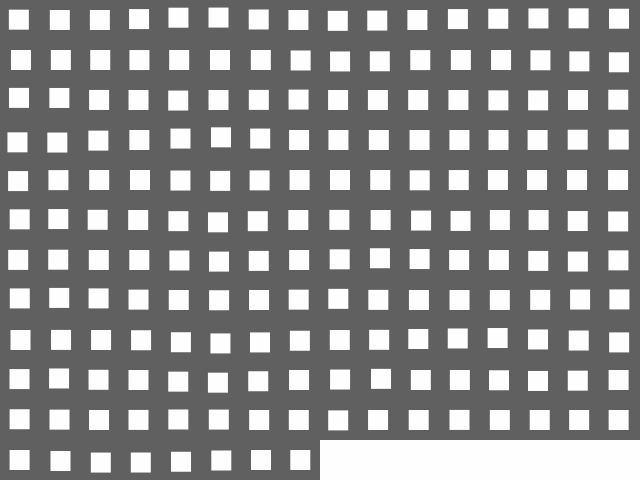
This pattern is drawn by a WebGL 1 fragment shader. Its source:

```glsl
precision highp float;
// White squares on a grey sheet, drifting slightly off their grid, with a blank strip ending the last row.

uniform vec2 u_resolution;

const vec2  GRID        = vec2(16.0, 12.0);     // repeats across and down
const float HALF_SIDE   = 0.25;                 // half a square's side, in cells
const vec2  BLANK_START = vec2(8.0, 1.0);       // upper left corner of the blank strip, in cells
const vec3  GREY        = vec3(0.378);
const vec3  WHITE       = vec3(0.996);

const vec2  DRIFT_SCALE  = vec2(0.23, 0.71);    // slow along a row, fast between rows
const vec2  DRIFT_AMOUNT = vec2(0.10, 0.19);    // in cells
const vec2  DRIFT_BIAS   = vec2(-0.022, 0.0);   // squares lean a little to the left
const float DEAD_ZONE    = 0.13;                // vertical noise below this leaves a square level

vec2 hashGradient(vec2 p) {
    float h = fract(sin(dot(p, vec2(127.1, 311.7))) * 43758.5);
    float angle = 6.28318 * h;
    return vec2(cos(angle), sin(angle));
}

float gradientNoise(vec2 p) {
    vec2 i = floor(p);
    vec2 f = p - i;
    vec2 w = f * f * f * (f * (f * 6.0 - 15.0) + 10.0);
    float a = dot(hashGradient(i), f);
    float b = dot(hashGradient(i + vec2(1.0, 0.0)), f - vec2(1.0, 0.0));
    float c = dot(hashGradient(i + vec2(0.0, 1.0)), f - vec2(0.0, 1.0));
    float d = dot(hashGradient(i + vec2(1.0, 1.0)), f - vec2(1.0, 1.0));
    return mix(mix(a, b, w.x), mix(c, d, w.x), w.y);
}

// Offset of a square from its cell centre, correlated along the row
vec2 squareDrift(vec2 cell) {
    vec2 p = cell * DRIFT_SCALE + vec2(0.37, 0.43);
    float nx = gradientNoise(p);
    float ny = gradientNoise(p + vec2(41.0, 17.0));
    ny = sign(ny) * max(abs(ny) - DEAD_ZONE, 0.0);
    return DRIFT_BIAS + DRIFT_AMOUNT * vec2(nx, ny);
}

// Pixel coverage from signed distances inside two perpendicular edges
float coverage(vec2 inside, vec2 pixel) {
    vec2 c = clamp(inside / pixel + 0.5, 0.0, 1.0);
    return c.x * c.y;
}

void main() {
    vec2 pos = gl_FragCoord.xy / u_resolution * GRID;
    vec2 pixel = GRID / u_resolution;

    // Repeated squares
    vec2 cell = floor(pos);
    vec2 local = pos - cell - 0.5 - squareDrift(cell);
    float square = coverage(HALF_SIDE - abs(local), pixel);

    // Blank strip at the lower right
    vec2 insideBlank = vec2(pos.x - BLANK_START.x, BLANK_START.y - pos.y);
    float blank = coverage(insideBlank, pixel);

    gl_FragColor = vec4(mix(GREY, WHITE, max(square, blank)), 1.0);
}
```
